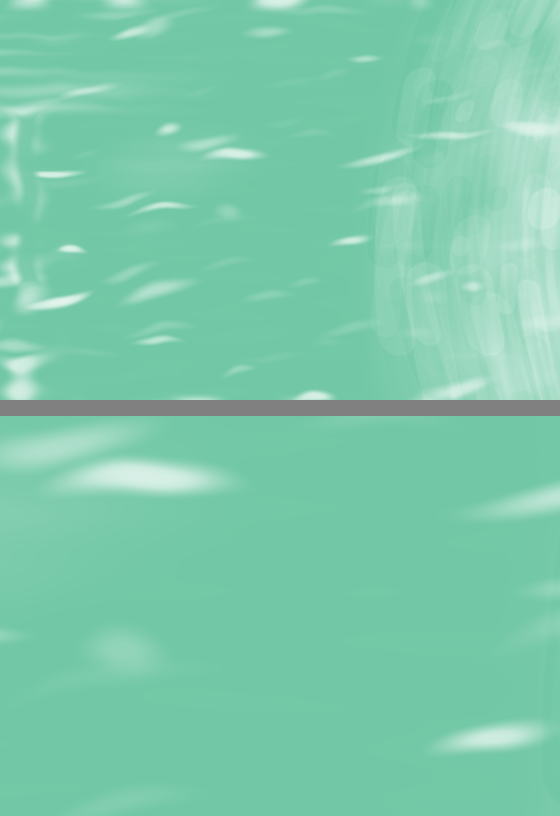
Top, the full canvas; bottom, a detail of the centre.
This background is drawn by a WebGL 2 fragment shader. Its source:

```glsl
#version 300 es
precision highp float;
// Mint paint wash: soft, nearly horizontal gaps where white shows through on the left,
// and translucent, crisp-edged upright strokes that build up towards the right.
// A single "white" amount is gathered from hashed shapes and gradient noise.
uniform vec2 u_resolution;
out vec4 outColor;

const vec3 MINT = vec3(0.448, 0.783, 0.652);
const vec3 WHITE = vec3(0.985, 0.995, 0.99);
const float ASPECT = 1.4;

vec2 hash2(vec2 p) {
  vec3 q = fract(p.xyx * vec3(0.1031, 0.1030, 0.0973));
  q += dot(q, q.yzx + 33.33);
  return fract((q.xx + q.yz) * q.zy);
}

float gradAt(vec2 cell, vec2 offset) {
  return dot(hash2(cell + 71.0) * 2.0 - 1.0, offset);
}

// Gradient noise, roughly -0.6 to 0.6
float noise(vec2 p) {
  vec2 i = floor(p), f = p - i;
  vec2 u = f * f * f * (f * (f * 6.0 - 15.0) + 10.0);
  vec2 e = vec2(1.0, 0.0);
  float low = mix(gradAt(i, f), gradAt(i + e, f - e), u.x);
  float high = mix(gradAt(i + e.yx, f - e.yx), gradAt(i + 1.0, f - 1.0), u.x);
  return mix(low, high, u.y);
}

// Soft ellipse, tilted and slightly bowed
float softStreak(vec2 p, vec2 centre, vec2 size, float slope, float bow) {
  vec2 q = p - centre;
  q.y -= slope * q.x + bow * q.x * q.x;
  return smoothstep(1.0, 0.1, length(q / size));
}

float softBox(vec2 p, vec2 centre, vec2 halfSize, float blur) {
  vec2 d = abs(p - centre) - halfSize;
  return smoothstep(blur, -blur, max(d.x, d.y));
}

float capsule(vec2 p, vec2 centre, float halfLength, float radius, float lean) {
  vec2 q = p - centre;
  q.x -= lean * q.y;
  q.y -= clamp(q.y, -halfLength, halfLength);
  return length(q) - radius;
}

// Jittered grid of pale streaks, stronger near the left edge
float streaks(vec2 p) {
  float sum = 0.0;
  for (int row = 0; row < 11; row++) {
    for (int col = 0; col < 7; col++) {
      vec2 id = vec2(col, row);
      vec2 jitter = hash2(id + 5.0), shape = hash2(id + 31.0), tone = hash2(id + 57.0);
      vec2 centre = (id + jitter) * vec2(0.2, 0.095) - vec2(0.04, 0.02);
      vec2 size = vec2(mix(0.04, 0.13, shape.x), mix(0.012, 0.028, shape.y));
      float strength = 0.06 + 0.75 * pow(tone.x, 4.0);
      strength *= 1.0 + 0.6 * smoothstep(0.3, 0.0, centre.x);
      sum += strength * softStreak(p, centre, size, mix(-0.04, 0.3, tone.y), 3.0 * (jitter.x - 0.6));
    }
  }
  return sum;
}

// Overlapping translucent strokes with faint rims
float glaze(vec2 p) {
  float sum = 0.0;
  for (int i = 0; i < 76; i++) {
    vec2 place = hash2(vec2(i, 11.0)), shape = hash2(vec2(i, 23.0)), tone = hash2(vec2(i, 47.0));
    vec2 centre = vec2(0.91 + 0.5 * place.x, place.y * 1.1 - 0.05);
    float halfLength = mix(0.0, 0.2, shape.x), radius = mix(0.018, 0.055, shape.y);
    float d = capsule(p, centre, halfLength, radius, 0.35 * (tone.y - 0.5));
    float strength = mix(-0.06, 0.1, tone.x);
    sum += strength * smoothstep(0.003, -0.003, d);
    sum += 0.018 * smoothstep(0.005, 0.0, abs(d));
  }
  return sum;
}

void main() {
  vec2 p = gl_FragCoord.xy / u_resolution * vec2(ASPECT, 1.0);
  vec2 warped = p + vec2(0.02, 0.014) * vec2(noise(p * vec2(7.0, 16.0)), noise(p * 11.0 + 40.0));

  // Right side follows a bowed axis
  float rise = p.y - 0.35;
  vec2 bowed = vec2(p.x - 0.38 * rise * rise, p.y);
  float ramp = clamp((bowed.x - 0.87) / 0.5, 0.0, 1.0);

  // Scattered gaps and a broad pale patch
  float white = streaks(warped) * mix(1.0, 0.45, ramp);
  float rows = noise(vec2(p.x * 1.4, warped.y * 24.0));
  white += (0.1 + 0.12 * rows) * softStreak(warped, vec2(0.43, 0.59), vec2(0.25, 0.11), 0.1, 0.0);

  // Banded brushwork at the upper left
  float bandArea = smoothstep(0.6, 0.05, p.x) * smoothstep(0.7, 0.76, p.y);
  white += bandArea * smoothstep(-0.1, 0.45, rows) * 0.5;

  // Bare edges, partly covered by one upright stroke
  float gaps = smoothstep(0.0, 0.4, noise(warped * vec2(8.0, 13.0) + 3.0));
  white += 0.85 * gaps * smoothstep(0.22, 0.0, p.x) * smoothstep(0.76, 0.68, p.y);
  white *= 1.0 - 0.9 * softBox(warped, vec2(0.068, 0.5), vec2(0.024, 0.21), 0.014);
  float border = smoothstep(0.035, 0.0, min(p.y + 0.015, 1.0 - p.y));
  white += 0.9 * border * smoothstep(0.05, 0.35, noise(vec2(warped.x * 5.0, p.y * 3.0 + 9.0)));

  // Pale build-up, fine upright streaks and glaze
  float fibres = 0.24 * noise(vec2(bowed.x * 24.0, p.y * 3.0));
  fibres += 0.16 * noise(vec2(bowed.x * 60.0 + 2.0 * p.y, p.y * 5.0));
  float clouds = 0.35 * noise(warped * vec2(6.0, 5.0) + 17.0);
  white += 0.42 * pow(ramp, 1.15) + ramp * (fibres + clouds) + glaze(bowed);
  white += 0.012 * noise(p * vec2(4.0, 30.0));

  // Gentle shoulder keeps the palest parts soft
  white = max(white, 0.0);
  white = mix(white, 1.0 - exp(-1.6 * white), smoothstep(0.4, 0.8, white));
  outColor = vec4(mix(MINT, WHITE, clamp(white, 0.0, 1.0)), 1.0);
}
```
